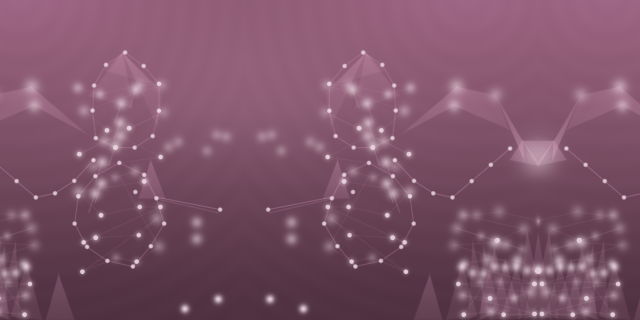
Reproduce this background procedurally as a WebGL 1 fragment shader.

```glsl
precision highp float;
// Plum backdrop with a mirrored plexus: thin links, small nodes, soft glows and
// translucent facets. The plane is folded about two upright axes, so each part
// is drawn once. Lengths are in canvas heights, with the origin at lower left.
uniform vec2 u_resolution;

#define AXIS 0.763
#define SPAN 0.919
#define NODE_SIZE 0.0065
#define LINK_WIDTH 0.0012
#define GLOW_SIZE 0.017
#define TOP_COLOR vec3(0.565, 0.365, 0.462)
#define LOW_COLOR vec3(0.295, 0.182, 0.24)
#define BLOOM_COLOR vec3(0.64, 0.41, 0.54)
#define FACET_COLOR vec3(0.76, 0.55, 0.66)
#define SPARK_COLOR vec3(0.95, 0.87, 0.91)

float pixel;        // size of one pixel
float haze = 0.0;   // coverage of facets and links
float light = 0.0;  // coverage of nodes and glows

vec2 hash2(float n) {
  return fract(sin(vec2(n * 12.99, n * 78.23) + 1.7) * 4375.85);
}

void glow(vec2 p, vec2 c, float size, float strength) {
  vec2 d = (p - c) / size;
  light += strength * exp(-dot(d, d));
}

void node(vec2 p, vec2 c) {
  float d = length(p - c) - NODE_SIZE;
  light += 0.8 * (1.0 - smoothstep(-pixel, pixel, d));
}

void link(vec2 p, vec2 a, vec2 b, float strength) {
  vec2 e = b - a;
  float t = clamp(dot(p - a, e) / dot(e, e), 0.0, 1.0);
  float d = length(p - a - e * t) - LINK_WIDTH;
  haze += strength * (1.0 - smoothstep(-pixel, pixel, d));
}

float side(vec2 p, vec2 a, vec2 b) {
  vec2 e = b - a;
  return ((p.x - a.x) * e.y - (p.y - a.y) * e.x) / length(e);
}

// Triangle that fades away from its first corner
void facet(vec2 p, vec2 a, vec2 b, vec2 c, float strength) {
  float s = sign(side(c, a, b));
  float d = s * min(s * side(p, a, b) * s, 1e3);
  d = min(s * side(p, a, b), min(s * side(p, b, c), s * side(p, c, a)));
  float fade = 1.0 - 0.5 * min(length(p - a) / length(b - a), 1.0);
  haze += strength * fade * smoothstep(-pixel, pixel, d);
}

// Closed chain of nodes on a jittered ellipse
vec2 ringPoint(vec2 c, vec2 r, float i) {
  float k = mod(i, 11.0);
  float angle = 1.5708 + k * 0.5712;
  return c + r * vec2(cos(angle), sin(angle)) * (1.0 - 0.18 * hash2(k + c.y).x * step(0.5, k));
}

void ring(vec2 p, vec2 c, vec2 r) {
  for (int i = 0; i < 11; i++) {
    vec2 a = ringPoint(c, r, float(i));
    link(p, a, ringPoint(c, r, float(i) + 1.0), 0.4);
    node(p, a);
  }
}

// Glows and faint web on a jittered 4 by 7 grid
void thicket(vec2 p, vec2 low, vec2 size, float seed, float strength) {
  vec2 last = low + 0.5 * size;
  for (int i = 0; i < 28; i++) {
    float k = float(i);
    vec2 h = hash2(k + seed);
    vec2 cell = vec2(mod(k, 4.0), floor((k + 0.5) / 4.0));
    vec2 c = low + size * (cell + h) / vec2(4.0, 7.0);
    glow(p, c, GLOW_SIZE * (0.55 + 0.6 * h.y), strength * (0.4 + 0.6 * h.x));
    if (h.y < 0.4) node(p, c);
    link(p, last, c, 0.13);
    last = c;
  }
}

void main() {
  pixel = 1.0 / u_resolution.y;
  vec2 p = gl_FragCoord.xy * pixel;
  p.x = abs(mod(p.x - AXIS + SPAN, 2.0 * SPAN) - SPAN);

  // Backdrop: vertical fade, top bloom, middle light and faint arcs
  vec3 color = mix(LOW_COLOR, TOP_COLOR, smoothstep(-0.15, 0.95, p.y));
  vec2 bloom = (p - vec2(0.7, 1.03)) / vec2(0.36, 0.15);
  color = mix(color, BLOOM_COLOR, 0.75 * exp(-dot(bloom, bloom)));
  vec2 middle = (p - vec2(0.0, 0.68)) / vec2(0.42, 0.2);
  color += 0.035 * exp(-dot(middle, middle));
  color += 0.004 * sin(90.0 * length(p - vec2(0.7, 1.0)));

  // Wings and hub
  vec2 tip = vec2(0.664, 0.729);
  vec2 elbow = vec2(0.786, 0.703);
  vec2 hub = vec2(0.87, 0.56);
  facet(p, tip, elbow, vec2(0.828, 0.596), 0.42);
  facet(p, tip, vec2(0.828, 0.596), vec2(0.656, 0.669), 0.35);
  facet(p, hub, elbow, vec2(0.875, 0.5), 0.5);
  facet(p, tip, vec2(0.49, 0.58), vec2(0.656, 0.669), 0.4);
  facet(p, hub, vec2(0.93, 0.56), vec2(0.93, 0.46), 0.6);
  facet(p, hub, vec2(0.93, 0.48), vec2(0.83, 0.5), 0.5);
  glow(p, vec2(SPAN, 0.51), 0.055, 0.45);
  glow(p, tip, 0.024, 0.5);
  glow(p, vec2(0.656, 0.669), 0.02, 0.5);
  glow(p, elbow, 0.022, 0.35);

  // Upper and lower cages
  vec2 peak = vec2(0.38, 0.836);
  facet(p, peak, vec2(0.44, 0.78), vec2(0.28, 0.735), 0.3);
  facet(p, peak, vec2(0.255, 0.71), vec2(0.27, 0.6), 0.3);
  facet(p, peak, vec2(0.487, 0.7), vec2(0.345, 0.66), 0.25);
  facet(p, vec2(0.292, 0.5), vec2(0.245, 0.378), vec2(0.33, 0.38), 0.4);
  facet(p, vec2(0.58, 0.143), vec2(0.53, 0.0), vec2(0.62, 0.0), 0.3);
  ring(p, vec2(0.372, 0.674), vec2(0.122, 0.162));
  ring(p, vec2(0.39, 0.323), vec2(0.155, 0.168));

  // Inner strand, and the chain that dips and climbs to the hub
  for (int i = 0; i < 7; i++) {
    float k = float(i);
    vec2 a = vec2(0.35 + 0.02 * k, 0.73 - 0.058 * k) + 0.03 * (hash2(k + 5.0) - 0.5);
    glow(p, a, GLOW_SIZE, 0.6);
    link(p, a, a + vec2(0.02, -0.058), 0.35);
    float x = 0.06 * k - 0.18;
    float next = x + 0.06;
    vec2 dip = vec2(0.651, 0.383);
    vec2 b = dip + vec2(x, x < 0.0 ? 3.6 * x * x : 0.85 * x);
    node(p, b);
    if (i < 6) link(p, b, dip + vec2(next, next < 0.0 ? 3.6 * next * next : 0.85 * next), 0.5);
  }

  // Side arm, fans at the foot, and stray glows
  link(p, vec2(0.075, 0.345), vec2(0.28, 0.385), 0.5);
  link(p, vec2(0.08, 0.335), vec2(0.28, 0.38), 0.3);
  node(p, vec2(0.075, 0.345));
  node(p, vec2(0.34, 0.4));
  for (int i = 0; i < 8; i++) {
    float k = float(i);
    vec2 h = hash2(k + 31.0);
    vec2 apex = vec2(0.68 + 0.034 * k, 0.15 + 0.16 * h.x);
    facet(p, apex, vec2(apex.x - 0.06 * h.y, 0.0), vec2(apex.x + 0.05, 0.06 * h.x), 0.22);
    glow(p, vec2(apex.x, 0.14 + 0.03 * h.y), 0.014, 0.6);
    glow(p, vec2(0.026 + 0.03 * k, 0.59 - 0.07 * h.y), GLOW_SIZE, 0.32 * step(0.4, h.x));
  }
  for (int i = 0; i < 2; i++) {
    float k = float(i);
    glow(p, vec2(0.148, 0.253 + 0.052 * k), 0.018, 0.5);
    glow(p, vec2(0.081 + 0.104 * k, 0.065 - 0.03 * k), 0.013, 0.9);
  }
  thicket(p, vec2(0.24, 0.15), vec2(0.3, 0.6), 11.0, 0.55);
  thicket(p, vec2(0.65, 0.0), vec2(0.28, 0.34), 47.0, 0.6);

  color = mix(color, FACET_COLOR, min(haze, 0.75));
  color = mix(color, SPARK_COLOR, min(light, 0.88));
  gl_FragColor = vec4(color, 1.0);
}
```
